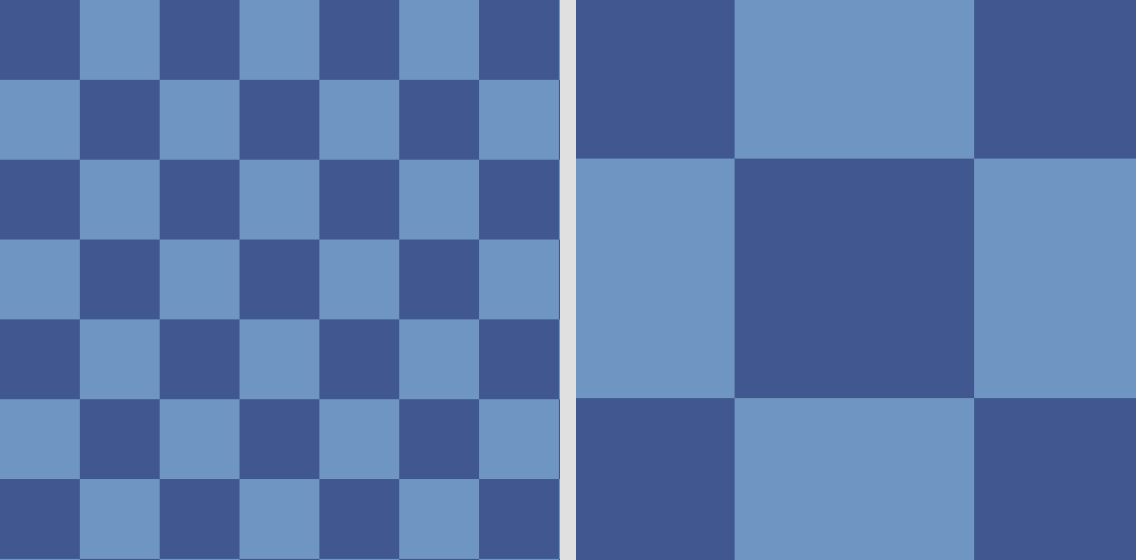
Left, the full canvas; right, a detail of the centre.
Give the GLSL for this pattern, as a three.js fragment shader.

```glsl
#define CELL_SIZE 0.142578
#define DARK_BLUE vec3(0.25, 0.34, 0.56)
#define LIGHT_BLUE vec3(0.435, 0.59, 0.76)

varying vec2 vUv;

// Smoothed square wave: +1 in even cells, -1 in odd cells
vec2 squareWave(vec2 p) {
  vec2 edgeDistance = 0.5 - abs(mod(p + 0.5, 2.0) - 1.0);
  return clamp(2.0 * edgeDistance / fwidth(p), -1.0, 1.0);
}

void main() {
  // Cells are counted from the top left corner
  vec2 cells = vec2(vUv.x, 1.0 - vUv.y) / CELL_SIZE;

  // Matching parity across and down gives a dark square
  vec2 wave = squareWave(cells);
  float dark = 0.5 + 0.5 * wave.x * wave.y;

  gl_FragColor = vec4(mix(LIGHT_BLUE, DARK_BLUE, dark), 1.0);
}
```
